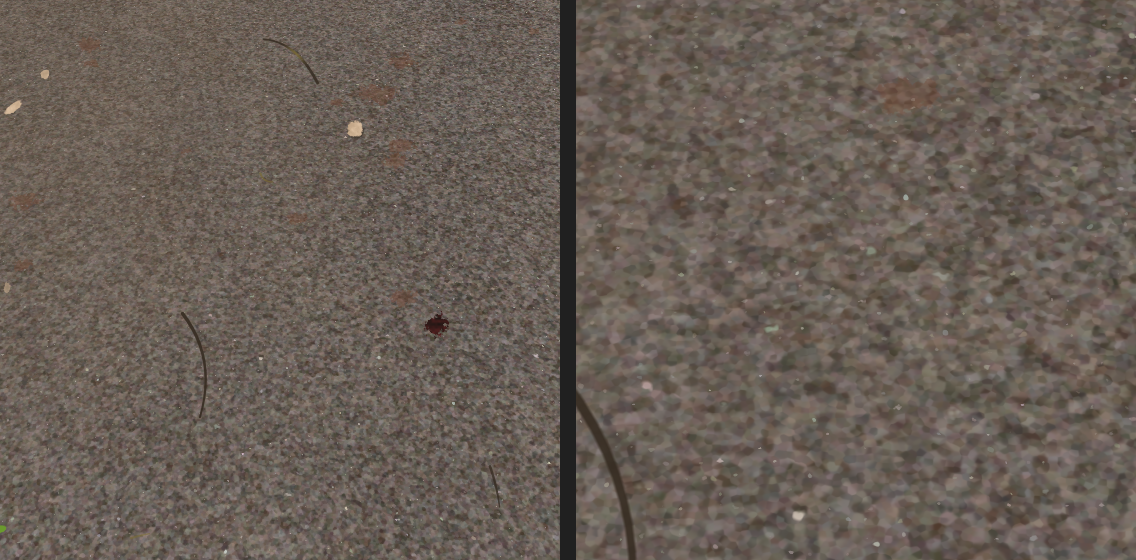
Left: the whole. Right: its middle third, enlarged.
Reproduce this texture procedurally as a Shadertoy shader.

```glsl
vec3 hash3(vec2 p) {
    vec3 q = fract(p.xyx * vec3(0.1031, 0.1030, 0.0973));
    q += dot(q, q.yxz + 33.33);
    return fract((q.xxy + q.yzz) * q.zyx);
}

float valueNoise(vec2 p) {
    vec2 i = floor(p), f = fract(p);
    f = f * f * (3.0 - 2.0 * f);
    float low = mix(hash3(i).x, hash3(i + vec2(1, 0)).x, f.x);
    float high = mix(hash3(i + vec2(0, 1)).x, hash3(i + vec2(1, 1)).x, f.x);
    return mix(low, high, f.y);
}

float fbm(vec2 p) {
    float sum = 0.0, gain = 0.5;
    for (int i = 0; i < 4; i++) {
        sum += gain * valueNoise(p);
        p = mat2(1.6, 1.2, -1.2, 1.6) * p + 7.3;
        gain *= 0.5;
    }
    return sum / 0.9375;
}

// Softly blended cells, each holding its own random tint around zero
vec3 softGrains(vec2 p) {
    vec2 cell = floor(p);
    vec4 sum = vec4(0.0);
    for (int y = -1; y <= 1; y++)
    for (int x = -1; x <= 1; x++) {
        vec2 id = cell + vec2(x, y);
        vec2 toGrain = id + hash3(id).xy - p;
        vec3 tint = hash3(id + 71.0) - 0.5;
        vec3 colour = vec3(tint.x) + 0.26 * vec3(tint.y, -0.25 * tint.y, tint.z);
        sum += vec4(colour, 1.0) * exp(-7.0 * dot(toGrain, toGrain));
    }
    return sum.rgb / sum.a;
}

// Sparse pale stones: tint in rgb, coverage in a
vec4 paleSpecks(vec2 p, float share) {
    vec2 id = floor(p);
    vec3 rnd = hash3(id + 19.0), shape = hash3(id + 143.0);
    vec2 offset = fract(p) - mix(vec2(0.32), vec2(0.68), rnd.xy);
    offset.x *= mix(0.7, 1.4, shape.x);
    float radius = mix(0.08, 0.24, shape.y * shape.y);
    float edge = length(offset) + 0.16 * (valueNoise(p * 7.0) - 0.5);
    float cover = smoothstep(radius, radius * 0.35, edge) * step(rnd.z, share);
    vec3 tint = vec3(0.65, 0.63, 0.59) + 0.12 * (hash3(id + 5.0) - 0.5);
    return vec4(tint + 0.2 * pow(shape.z, 5.0), cover * mix(0.35, 0.95, shape.z));
}

float segmentDistance(vec2 p, vec2 a, vec2 b) {
    vec2 pa = p - a, ba = b - a;
    return length(pa - ba * clamp(dot(pa, ba) / dot(ba, ba), 0.0, 1.0));
}

// Coverage of a curved twig, thinning toward its end
float twig(vec2 p, vec2 a, vec2 bend, vec2 b, float width) {
    float cover = 0.0;
    vec2 last = a;
    for (int i = 1; i <= 12; i++) {
        float t = float(i) / 12.0;
        vec2 next = mix(mix(a, bend, t), mix(bend, b, t), t);
        float w = width * (1.0 - 0.45 * t);
        cover = max(cover, smoothstep(w + 0.0012, w - 0.0012, segmentDistance(p, last, next)));
        last = next;
    }
    return cover;
}

// Coverage of a ragged patch; radius gives its half width and half height
float patchCover(vec2 p, vec2 centre, vec2 radius, float ragged) {
    float d = length((p - centre) / radius);
    d += ragged * (fbm(p * 160.0 + centre * 90.0) - 0.5);
    return smoothstep(1.12, 0.82, d);
}

void mainImage(out vec4 fragColor, in vec2 fragCoord) {
    vec2 uv = fragCoord / iResolution.xy;

    // Receding ground plane
    float depth = 1.0 / (2.0 - uv.y);
    vec2 ground = vec2((uv.x - 0.5) * depth, 2.0 * depth);

    // Broad mottling and asphalt grain
    float mottling = fbm(uv * 6.0) - 0.5;
    float dusty = smoothstep(0.95, 0.1, length(uv - vec2(0.0, 0.9)));
    float contrast = mix(1.0, 0.65, dusty);
    vec3 colour = mix(vec3(0.408, 0.37, 0.342), vec3(0.425, 0.377, 0.335), dusty);
    colour += 0.05 * mottling + vec3(0.012, 0.0, -0.012) * (fbm(uv * 11.0 + 40.0) - 0.5);
    colour += contrast * 0.17 * softGrains(ground * 210.0);
    colour += contrast * 0.13 * softGrains(ground * 390.0 + 50.0);
    colour += 0.07 * (fbm(ground * 90.0) - 0.5);

    // Rust stains, mostly farther away
    for (int i = 0; i < 14; i++) {
        vec3 rnd = hash3(vec2(i, 8.0));
        vec2 centre = vec2(rnd.x, mix(0.45, 1.0, rnd.y));
        float stain = patchCover(uv, centre, vec2(0.022, 0.013) * (0.4 + rnd.z), 1.8);
        colour = mix(colour, vec3(0.44, 0.27, 0.19), 0.4 * stain);
    }

    // Pale stones in two sizes
    vec4 small = paleSpecks(ground * 150.0, 0.2);
    vec4 large = paleSpecks(ground * 70.0 + 31.0, 0.11);
    colour = mix(colour, small.rgb, small.a * 0.65 * contrast);
    colour = mix(colour, large.rgb, large.a * 0.9 * contrast);

    // Twigs and dry stalks
    vec3 bark = vec3(0.21, 0.17, 0.13), straw = vec3(0.48, 0.42, 0.22);
    colour = mix(colour, bark, 0.9 * twig(uv, vec2(0.326, 0.44), vec2(0.388, 0.36), vec2(0.357, 0.255), 0.0032));
    float branch = twig(uv, vec2(0.567, 0.852), vec2(0.53, 0.925), vec2(0.471, 0.93), 0.0027);
    colour = mix(colour, mix(bark, straw, smoothstep(0.03, 0.0, distance(uv, vec2(0.527, 0.902)))), 0.85 * branch);
    colour = mix(colour, bark, 0.8 * twig(uv, vec2(0.875, 0.167), vec2(0.888, 0.13), vec2(0.892, 0.095), 0.0025));
    colour = mix(colour, straw, 0.7 * twig(uv, vec2(0.465, 0.69), vec2(0.47, 0.675), vec2(0.487, 0.675), 0.002));
    colour = mix(colour, straw, 0.6 * twig(uv, vec2(0.234, 0.039), vec2(0.25, 0.044), vec2(0.267, 0.047), 0.0022));

    // Fallen petals, a dark clump and a green leaf
    vec3 petal = vec3(0.8, 0.69, 0.57) + 0.16 * (fbm(uv * 130.0) - 0.5);
    colour = mix(colour, bark, 0.6 * patchCover(uv, vec2(0.635, 0.764), vec2(0.014), 0.7));
    colour = mix(colour, petal, patchCover(uv, vec2(0.634, 0.77), vec2(0.0135, 0.015), 0.7));
    colour = mix(colour, petal, 0.9 * patchCover(uv, vec2(0.081, 0.867), vec2(0.007, 0.008), 0.9));
    vec2 slanted = mat2(0.8, -0.6, 0.6, 0.8) * (uv - vec2(0.025, 0.809));
    colour = mix(colour, petal, patchCover(slanted, vec2(0.0), vec2(0.018, 0.007), 0.5));
    colour = mix(colour, petal, 0.6 * patchCover(uv, vec2(0.013, 0.488), vec2(0.006, 0.01), 1.2));
    vec3 clump = mix(vec3(0.1, 0.07, 0.06), vec3(0.36, 0.12, 0.12), valueNoise(uv * 190.0));
    colour = mix(colour, clump, 0.95 * patchCover(uv, vec2(0.779, 0.42), vec2(0.018), 1.6));
    colour = mix(colour, vec3(0.42, 0.6, 0.18), patchCover(uv, vec2(0.002, 0.056), vec2(0.009, 0.007), 0.6));

    fragColor = vec4(clamp(colour, 0.0, 1.0), 1.0);
}
```
